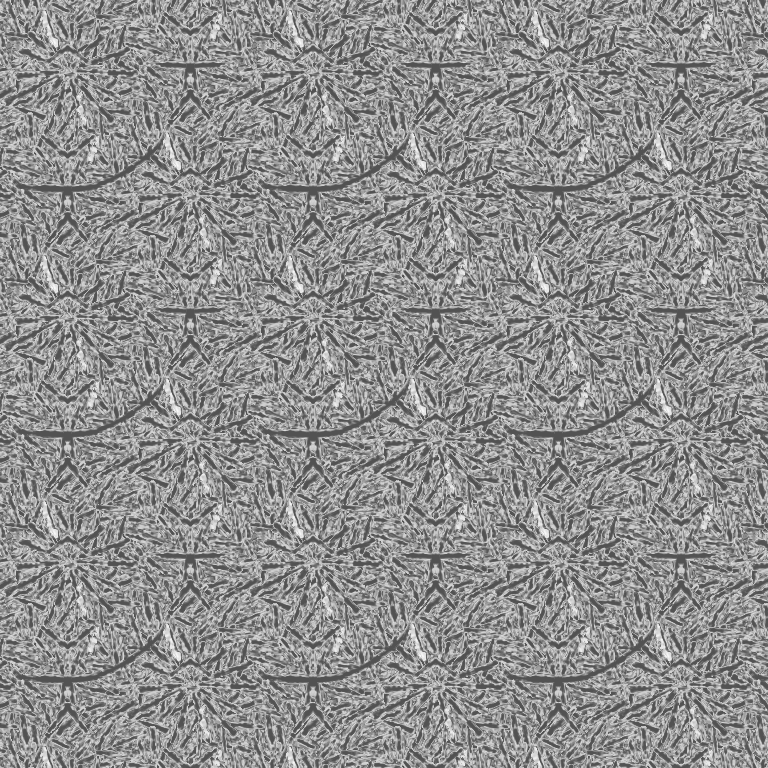
Give the GLSL for this pattern, as a three.js fragment shader.

```glsl
// Dense engraved grey foil: overlapping dark shards on a half-drop lattice of bursts.
// Each shard overlays the last with its own pale rim and sets a grain direction, along
// which fine flecks and contours run; alternate columns also carry a sweeping arc.
varying vec2 vUv;

float hash(vec2 p) {
  vec3 a = fract(p.xyx * vec3(0.1031, 0.1030, 0.0973));
  a += dot(a, a.yzx + 33.33);
  return fract((a.x + a.y) * a.z);
}

float noise(vec2 p) {
  vec2 i = floor(p), f = fract(p);
  f = f * f * (3.0 - 2.0 * f);
  return mix(mix(hash(i), hash(i + vec2(1.0, 0.0)), f.x),
             mix(hash(i + vec2(0.0, 1.0)), hash(i + 1.0), f.x), f.y);
}

// Wraps to the diamond cell of the half-drop lattice
vec2 wrapHalfDrop(vec2 p) {
  vec2 d = vec2(p.x + p.y, p.x - p.y);
  d -= floor(d + 0.5);
  return 0.5 * vec2(d.x + d.y, d.x - d.y);
}

// Tapered stroke from a to b; its core and rim cover the strokes before it
void stroke(vec2 p, vec2 a, vec2 b, float width, float seed,
            inout float edge, inout vec2 grain) {
  float len = length(b - a);
  vec2 dir = (b - a) / len;
  vec2 local = vec2(dot(p - a, dir), dot(p - a, vec2(-dir.y, dir.x)));
  float t = clamp(local.x / len, 0.0, 1.0);
  float d = length(vec2(local.x - t * len, local.y)) - width * (1.0 - 0.6 * t);
  if (d < max(edge, 0.008)) {
    edge = d;
    grain = local + seed;
  }
}

// Jagged pale sliver
float sliver(vec2 p, vec2 a, vec2 b, float rough) {
  float t = clamp(dot(p - a, b - a) / dot(b - a, b - a), 0.0, 1.0);
  float d = length(p - mix(a, b, t)) - 0.013 + 0.03 * (rough - 0.4);
  return 1.0 - smoothstep(-0.004, 0.004, d);
}

void main() {
  vec2 p = (vUv - vec2(0.4076, 0.5885)) * 3.13;
  vec2 star = wrapHalfDrop(p);
  vec2 node = wrapHalfDrop(p + vec2(0.0, 0.49));
  float edge = 1.0;
  vec2 grain = vec2(0.0);

  // Scattered shards, loosely pointing away from the star
  for (int i = 0; i < 88; i++) {
    float k = float(i) + 1.0;
    vec2 r = fract(k * vec2(0.7549, 0.5698));
    vec2 mid = 0.5 * vec2(r.x + r.y - 1.0, r.x - r.y);
    float angle = atan(mid.y, mid.x) + 2.4 * (hash(vec2(k, 3.0)) - 0.5);
    vec2 arm = vec2(cos(angle), sin(angle)) * mix(0.025, 0.085, hash(vec2(k, 7.0)));
    stroke(wrapHalfDrop(p - mid), -arm, arm,
           mix(0.003, 0.008, hash(vec2(k, 11.0))), k, edge, grain);
  }

  // Rays of the star, thinning toward its centre
  for (int i = 0; i < 14; i++) {
    float k = float(i);
    float angle = 0.4488 * (k + 0.7 * (hash(vec2(k, 19.0)) - 0.5));
    vec2 dir = vec2(cos(angle), 0.9 * sin(angle));
    stroke(star, dir * mix(0.18, 0.29, hash(vec2(k, 29.0))),
           dir * mix(0.03, 0.08, hash(vec2(k, 23.0))), 0.008, k + 100.0, edge, grain);
  }

  // Mirrored chevrons by the star; arch, stem and bars by the node
  vec2 s = vec2(abs(star.x), star.y);
  vec2 n = vec2(abs(node.x), node.y);
  stroke(s, vec2(0.0, 0.095), vec2(0.075, 0.035), 0.008, 120.0, edge, grain);
  stroke(s, vec2(0.0, -0.35), vec2(0.1, -0.27), 0.009, 121.0, edge, grain);
  stroke(n, vec2(0.0, -0.1), vec2(0.075, -0.2), 0.010, 122.0, edge, grain);
  stroke(n, vec2(0.014, 0.0), vec2(0.022, -0.09), 0.006, 123.0, edge, grain);
  stroke(n, vec2(0.014, 0.02), vec2(0.05, 0.13), 0.006, 124.0, edge, grain);
  stroke(n, vec2(0.02, 0.012), vec2(0.17, 0.02), 0.009, 125.0, edge, grain);

  // Streaks along the grain, flecks across it, and ragged edges
  float streak = noise(grain * vec2(42.0, 95.0));
  float fleck = noise(grain * vec2(95.0, 125.0) + 17.0);
  edge += 0.012 * (streak - 0.5) + 0.005 * (fleck - 0.5);

  // Arc through the node of every other column
  vec2 a = fract(p - vec2(0.1, -0.4) + 0.5) - 0.5 + vec2(0.1, -0.4);
  float bend = a.x > 0.0 ? 1.3 : 0.4;
  float arc = abs(a.y + 0.485 - bend * a.x * a.x) / length(vec2(1.0, 2.0 * bend * a.x));
  arc += 0.008 * (streak - 0.5);
  edge = min(edge, max(arc - 0.009, abs(a.x - 0.085) - 0.285));

  // Square knot at the node
  vec2 box = abs(node) - vec2(0.018, 0.02);
  edge = min(edge, max(box.x, box.y));

  // Contours, pale rims and dark cores
  float contour = 0.5 + 0.5 * cos(6.2832 * (edge / 0.026 + 1.3 * streak));
  float light = 0.04 + 0.3 * contour + 0.42 * smoothstep(0.25, 0.75, fleck);
  float rim = exp(-pow((edge - 0.006) / 0.0036, 2.0));
  light = max(light, rim * (0.5 + 0.35 * fleck));
  light *= smoothstep(-0.005, 0.005, edge);

  // Bright slivers above and below the star
  float glint = sliver(star, vec2(-0.1, 0.23), vec2(-0.055, 0.11), streak);
  glint = max(glint, sliver(star, vec2(0.05, -0.1), vec2(0.065, -0.21), streak));
  glint = max(glint, sliver(star, vec2(0.13, -0.27), vec2(0.1, -0.36), streak));
  light = max(light, glint * (0.65 + 0.35 * fleck));

  gl_FragColor = vec4(vec3(mix(0.32, 0.98, clamp(light, 0.0, 1.0))), 1.0);
}
```
